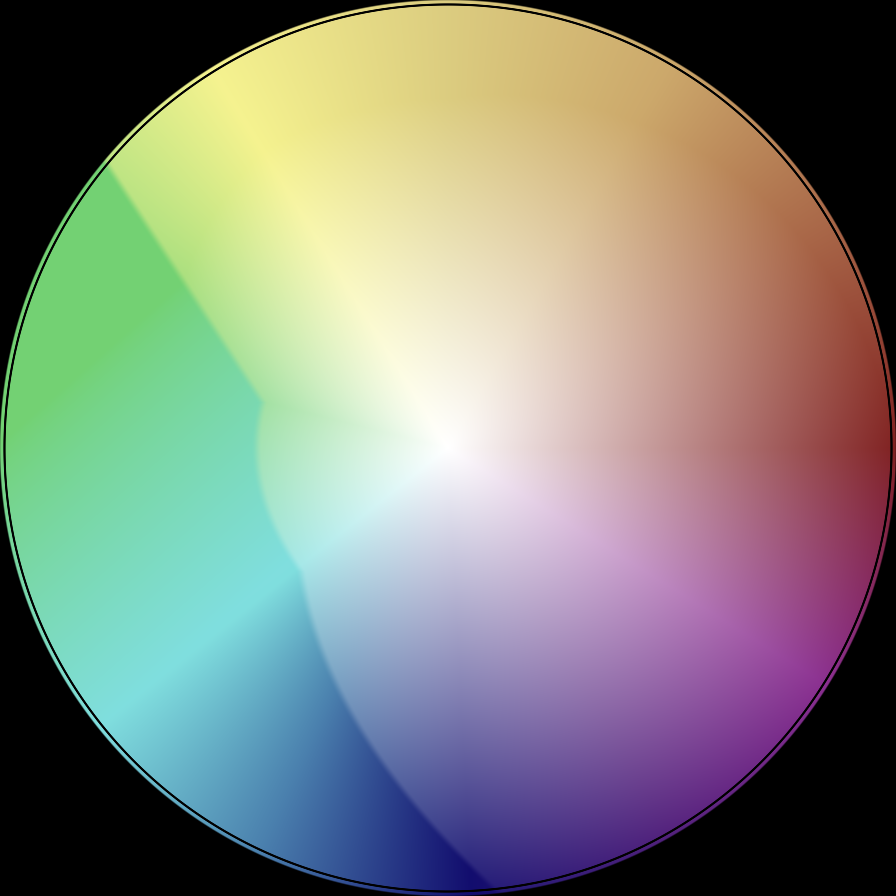
Give the GLSL for this background, as a Shadertoy shader.

```glsl
// Pastel colour wheel on black, white at its hub, with a saturated green-to-blue left flank.
#define DISC_RADIUS 1.0
#define GAP_RADIUS 0.990
#define GAP_HALF_WIDTH 0.0025
#define FLANK_SOFTNESS 0.012
#define RED vec4(0.50, 0.13, 0.13, 1.00)
#define YELLOW vec4(0.96, 0.95, 0.56, 0.78)
#define GREEN vec4(0.45, 0.82, 0.45, 0.64)
#define CYAN vec4(0.50, 0.87, 0.87, 0.60)
#define BLUE vec4(0.07, 0.05, 0.43, 1.05)
#define PURPLE vec4(0.54, 0.18, 0.56, 1.00)

// Moves linearly to the next colour stop between two angles
vec4 stopTo(vec4 current, vec4 next, float angle, float from, float to) {
    return mix(current, next, clamp((angle - from) / (to - from), 0.0, 1.0));
}

// rgb: rim colour at an angle; a: radius where it becomes fully saturated
vec4 wheelStop(float angle) {
    vec4 c = RED;
    c = stopTo(c, vec4(0.66, 0.40, 0.28, 0.92), angle, 0.0, 30.0);
    c = stopTo(c, vec4(0.80, 0.66, 0.42, 0.84), angle, 30.0, 60.0);
    c = stopTo(c, vec4(0.86, 0.80, 0.50, 0.78), angle, 60.0, 90.0);
    c = stopTo(c, YELLOW, angle, 90.0, 122.0);
    c = stopTo(c, GREEN, angle, 122.0, 166.0);
    c = stopTo(c, CYAN, angle, 166.0, 218.5);
    c = stopTo(c, vec4(0.29, 0.50, 0.68, 0.78), angle, 218.5, 245.0);
    c = stopTo(c, BLUE, angle, 245.0, 273.0);
    c = stopTo(c, vec4(0.30, 0.10, 0.47, 1.03), angle, 273.0, 300.0);
    c = stopTo(c, PURPLE, angle, 300.0, 328.0);
    return stopTo(c, RED, angle, 328.0, 360.0);
}

// Horizontal position of the flank's edge: a slanted line and two arcs
float flankEdge(float y) {
    float slant = -0.414 - 0.652 * (y - 0.102);
    float bulge = -0.427 + 1.3 * y * y;
    float drop = -0.276 - y;
    float tail = -0.328 + 0.15 * drop + 0.65 * drop * drop;
    return min(slant, min(bulge, tail));
}

void mainImage(out vec4 fragColor, in vec2 fragCoord) {
    float scale = 2.0 / min(iResolution.x, iResolution.y);
    vec2 p = (fragCoord - 0.5 * iResolution.xy) * scale;
    float radius = length(p);
    float angle = mod(degrees(atan(p.y, p.x + 1e-6)) + 360.0, 360.0);

    // White hub fading out to the rim colour
    vec4 rim = wheelStop(angle);
    vec3 wheel = mix(vec3(1.0), rim.rgb, clamp(radius / rim.a, 0.0, 1.0));

    // Saturated flank: slanted green-to-cyan ramp above, rim colour below
    float ramp = clamp(1.076 + 1.065 * p.x - 1.21 * p.y, 0.0, 1.0);
    vec3 upperFlank = mix(GREEN.rgb, CYAN.rgb, pow(ramp, 0.8));
    vec3 flank = mix(upperFlank, rim.rgb, smoothstep(217.0, 220.0, angle));
    float inFlank = 1.0 - smoothstep(-FLANK_SOFTNESS, FLANK_SOFTNESS, p.x - flankEdge(p.y));
    vec3 color = mix(wheel, flank, inFlank);

    // Disc outline with a thin dark gap just inside it
    float disc = 1.0 - smoothstep(-scale, scale, radius - DISC_RADIUS);
    float gap = smoothstep(-0.5 * scale, 0.5 * scale, abs(radius - GAP_RADIUS) - GAP_HALF_WIDTH);
    fragColor = vec4(color * disc * gap, 1.0);
}
```
